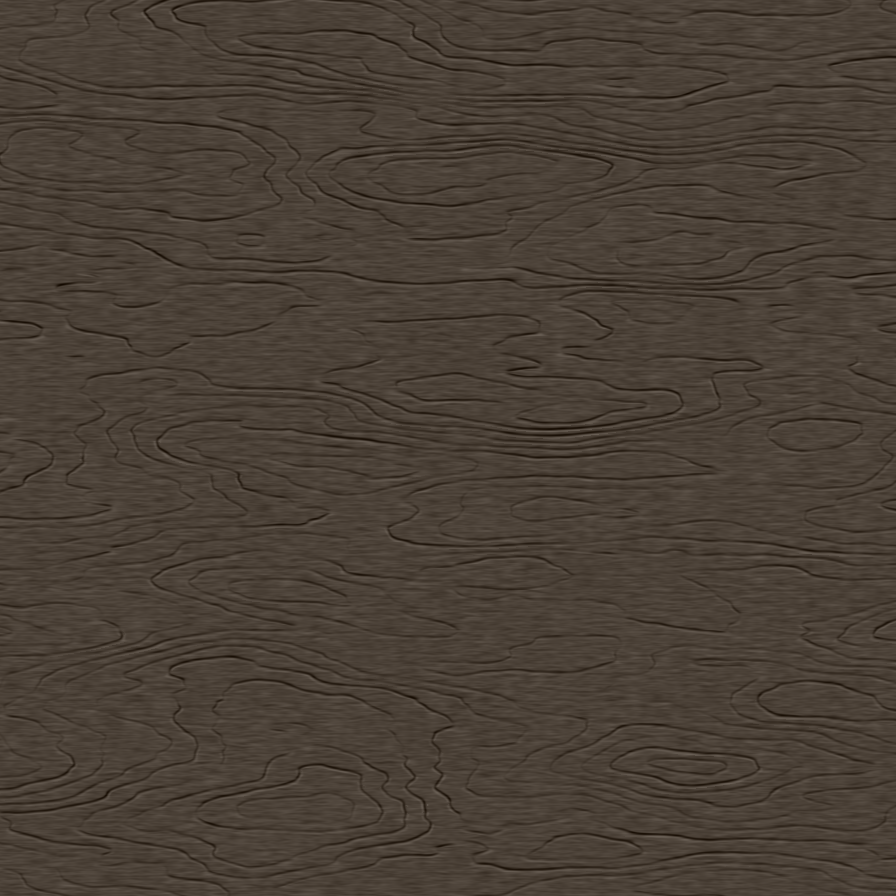
Reproduce this texture procedurally as a Shadertoy shader.

```glsl
// Dark brown embossed wood grain with horizontal, contour-like grooves.

vec2 hash2(vec2 p) {
    vec2 q = vec2(dot(p, vec2(127.1, 311.7)), dot(p, vec2(269.5, 183.3)));
    return fract(sin(q) * 43758.5453);
}

// Gradient noise, roughly -0.6 to 0.6
float noise(vec2 p) {
    vec2 i = floor(p), f = fract(p);
    vec2 u = f * f * f * (f * (f * 6.0 - 15.0) + 10.0);
    float result = 0.0;
    for (int k = 0; k < 4; k++) {
        vec2 corner = vec2(k & 1, k >> 1);
        vec2 weight = mix(1.0 - u, u, corner);
        vec2 slope = hash2(i + corner) * 2.0 - 1.0;
        result += weight.x * weight.y * dot(slope, f - corner);
    }
    return result;
}

// Growth-ring field: each unit step is one groove
float rings(vec2 p) {
    float h = 9.0 * noise(p * vec2(2.3, 8.5) + 3.7);
    h += 3.2 * noise(p * vec2(5.5, 21.0) + 17.3);
    h += 0.7 * noise(p * vec2(13.0, 52.0) + 41.9);
    h += 0.16 * noise(p * vec2(34.0, 120.0) + 71.2);
    return h + 14.0 * p.y;
}

// Fine horizontal fibres
float fibres(vec2 p) {
    return noise(p * vec2(36.0, 300.0)) + 0.7 * noise(p * vec2(85.0, 470.0) + 9.4);
}

void mainImage(out vec4 fragColor, in vec2 fragCoord) {
    vec2 uv = fragCoord / iResolution.y;

    // Signed distance to the nearest groove, positive above it
    float h = rings(uv);
    float e = 0.001;
    vec2 slope = vec2(rings(uv + vec2(e, 0.0)) - h, rings(uv + vec2(0.0, e)) - h) / e;
    float steepness = length(slope);
    float side = slope.y < 0.0 ? -1.0 : 1.0;
    float d = side * (fract(h) - 0.5) / max(steepness, 20.0);

    // Grooves vary in depth, break up along their length and fade on flat areas
    float depth = 0.55 + 0.6 * hash2(vec2(floor(h), 5.0)).x;
    depth *= clamp(0.8 + 1.3 * noise(uv * vec2(7.0, 38.0) + 23.1), 0.15, 1.2);
    depth *= smoothstep(8.0, 45.0, steepness);

    // Embossed profile: shadowed groove with a lit lower lip
    float width = max(0.0015, 0.7 / iResolution.y);
    float shadow = exp(-pow(d / width, 2.0));
    float lip = exp(-pow((d + 1.9 * width) / width, 2.0));

    float light = 0.295 + 0.085 * fibres(uv) + 0.012 * noise(uv * vec2(5.0, 16.0) + 57.0);
    light += depth * (0.065 * lip - 0.14 * shadow);

    vec3 brown = vec3(light, light - 0.039, light - 0.077);
    fragColor = vec4(clamp(brown, 0.0, 1.0), 1.0);
}
```
